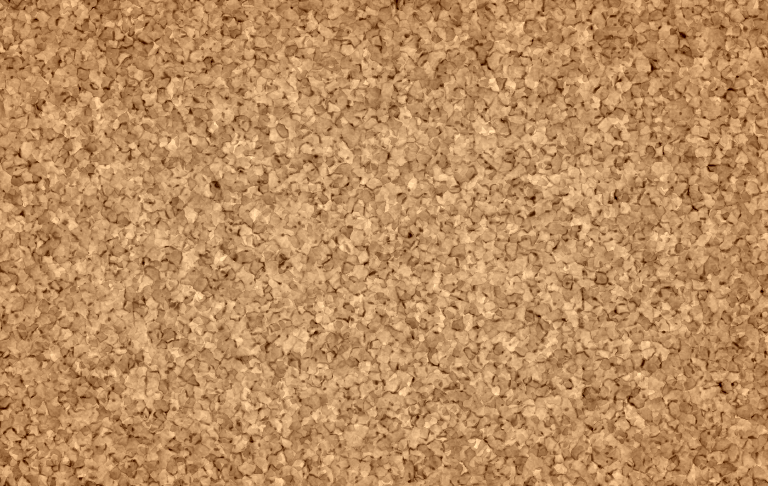
Reproduce this texture procedurally as a Shadertoy shader.

```glsl
const float GRAINS_PER_HEIGHT = 50.0;
const vec3 CORK = vec3(0.773, 0.600, 0.422);
const vec3 TONE_TINT = vec3(1.0, 0.99, 0.88);
const vec3 EDGE_SHADE = vec3(0.055, 0.075, 0.08);

float hash(vec2 p) {
    return fract(sin(dot(p, vec2(127.1, 311.7))) * 43758.5453);
}

vec2 hash2(vec2 p) {
    return vec2(hash(p), hash(p + 57.3));
}

vec2 direction(float turn) {
    return vec2(cos(6.2832 * turn), sin(6.2832 * turn));
}

float noise(vec2 p) {
    vec2 i = floor(p), f = fract(p);
    f = f * f * (3.0 - 2.0 * f);
    return mix(mix(hash(i), hash(i + vec2(1, 0)), f.x),
               mix(hash(i + vec2(0, 1)), hash(i + vec2(1, 1)), f.x), f.y);
}

// Stretched, weighted cells: x = distance to the seam, y = random value,
// z = tilt shading, w = random value of the seam
vec4 chips(vec2 p, float sizeSpread, float stretch) {
    vec2 base = floor(p);
    vec2 nearId = base, nextId = base, nearPos = vec2(0.0), nextPos = vec2(0.0);
    float nearDist = 1e3, nextDist = 1e3;
    for (int y = -2; y <= 2; y++)
    for (int x = -2; x <= 2; x++) {
        vec2 id = base + vec2(x, y);
        vec2 offset = id + hash2(id) - p;
        vec2 axis = direction(hash(id + 45.2));
        float along = dot(offset, axis);
        offset -= axis * along * stretch * hash(id + 67.4);
        float d = dot(offset, offset) - sizeSpread * hash(id + 19.7);
        if (d < nearDist) {
            nextDist = nearDist;
            nextPos = nearPos;
            nextId = nearId;
            nearDist = d;
            nearPos = offset;
            nearId = id;
        } else if (d < nextDist) {
            nextDist = d;
            nextPos = offset;
            nextId = id;
        }
    }
    float gap = 0.5 * (nextDist - nearDist) / max(length(nextPos - nearPos), 0.25);
    float tilt = dot(nearPos, direction(hash(nearId + 31.1)));
    return vec4(gap, hash(nearId + 83.9), tilt, hash(nearId + nextId + 11.3));
}

// Brightness of the cork relative to its base colour
float corkTone(vec2 p) {
    vec2 warp = vec2(noise(p * 2.3), noise(p * 2.3 + 40.0)) - 0.5;
    vec2 q = p + 0.32 * warp;
    vec4 large = chips(q, 0.3, 0.55);
    vec4 small = chips(q * 1.9 + 13.0, 0.2, 0.55);

    // Chip faces, some of them broken into smaller pieces
    float broken = smoothstep(0.35, 0.75, fract(large.y * 7.0));
    float tone = 0.20 * (large.y - 0.5);
    tone += mix(0.08, 0.24, broken) * (small.y - 0.5);
    tone += 0.10 * large.z + 0.06 * small.z;
    tone -= 0.07 * smoothstep(0.94, 0.97, fract(large.y * 17.0));
    tone += 0.08 * (noise(p * 4.0) - 0.5) + 0.07 * (noise(p * 8.0) - 0.5);

    // Seams between chips, each open or closed, fading along their length
    float fade = noise(p * 2.1 + 71.0);
    float seam = 1.0 - smoothstep(0.0, 0.19, large.x);
    float crack = 1.0 - smoothstep(0.0, 0.20, small.x);
    tone -= seam * (0.02 + 0.42 * large.w * large.w * fade);
    tone -= crack * broken * 0.22 * small.w * small.w * fade;

    // Small dark pits along the seams
    float pit = smoothstep(0.68, 0.90, noise(p * 2.4 + 9.0));
    tone -= 0.26 * pit * (1.0 - smoothstep(0.04, 0.24, large.x));
    return tone + 0.045;
}

float vignette(vec2 uv) {
    vec2 q = (uv - vec2(0.5, 0.47)) * 2.0;
    return smoothstep(0.45, 1.35, length(q));
}

void mainImage(out vec4 fragColor, in vec2 fragCoord) {
    // Four samples per pixel smooth the seams
    float tone = 0.0;
    for (int i = 0; i < 4; i++) {
        vec2 shift = vec2(i % 2, i / 2) * 0.5 - 0.25;
        vec2 p = (fragCoord + shift) / iResolution.y;
        tone += 0.25 * corkTone(p * GRAINS_PER_HEIGHT);
    }
    vec3 color = CORK + tone * TONE_TINT;
    color -= EDGE_SHADE * vignette(fragCoord / iResolution.xy);
    fragColor = vec4(clamp(color, 0.0, 1.0), 1.0);
}
```
